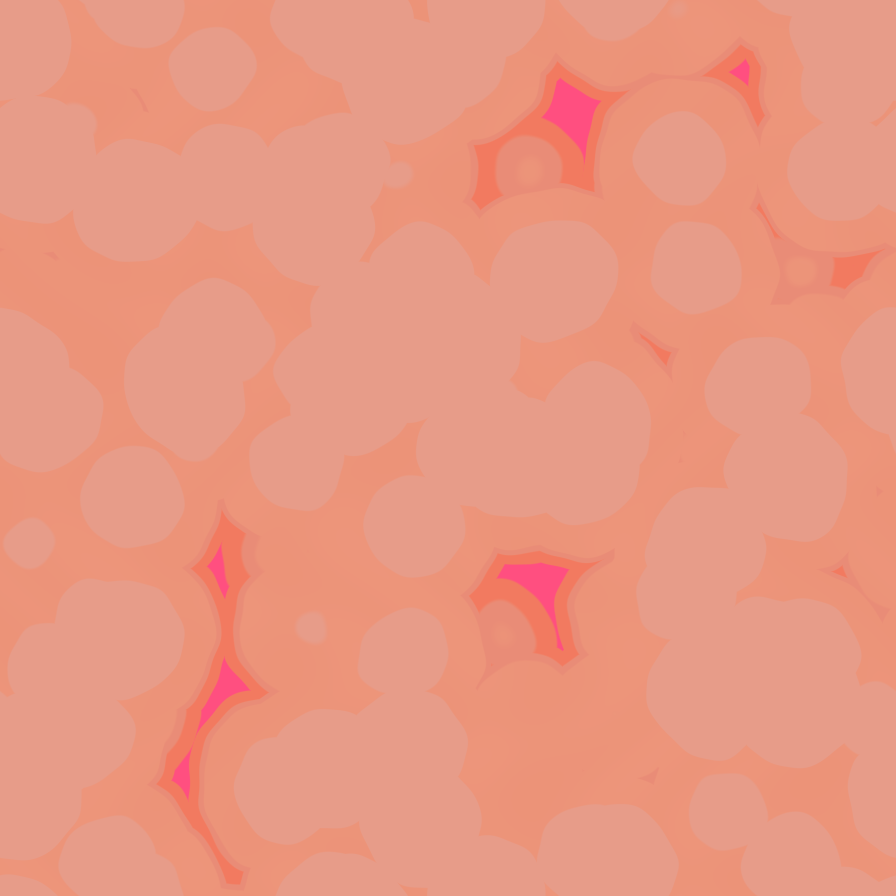
This texture is drawn by a Shadertoy shader. Its source:

```glsl
// Soft salmon discs merging over an orange ground, with hot slivers in the widest gaps.
// A flat slice through wrapped 3D cellular noise is cut into flat colour bands;
// layered sines with whole periods make the outlines wobble and keep it tiling.

const float TAU = 6.2831853;
const float CELLS = 8.0;

vec3 hash33(vec3 p) {
    p = fract(p * vec3(0.1031, 0.1030, 0.0973));
    p += dot(p, p.yxz + 33.33);
    return fract((p.xxy + p.yxx) * p.zyx);
}

// Periodic displacement: broad bends plus fine ripples
vec2 wobble(vec2 uv) {
    vec2 a = TAU * uv;
    vec2 broad = sin(vec2(3.0 * a.y + 2.0 * a.x, 4.0 * a.x - 2.0 * a.y + 1.7));
    vec2 fine = sin(vec2(13.0 * a.y - 5.0 * a.x + 0.6, 11.0 * a.x + 7.0 * a.y + 2.1));
    vec2 ripple = sin(vec2(23.0 * a.y + 9.0 * a.x, 21.0 * a.x - 12.0 * a.y));
    return 0.004 * broad + 0.0016 * fine + 0.0007 * ripple;
}

// Distance, in cells, from the slice z = 0 to the nearest 3D feature point
float nearestPoint(vec2 p) {
    vec2 cell = floor(p);
    float nearest = 9.0;
    for (int z = -1; z <= 0; z++)
    for (int y = -1; y <= 1; y++)
    for (int x = -1; x <= 1; x++) {
        vec2 id = cell + vec2(x, y);
        vec3 jitter = hash33(vec3(mod(id, CELLS), float(z) + 5.0) + 17.0);
        vec3 toPoint = vec3(id - p, float(z)) + jitter;
        nearest = min(nearest, dot(toPoint, toPoint));
    }
    return sqrt(nearest);
}

void mainImage(out vec4 fragColor, in vec2 fragCoord) {
    vec2 uv = fragCoord / iResolution.xy;
    float dist = nearestPoint((uv + wobble(uv)) * CELLS);
    float blur = 0.75 * CELLS / iResolution.y;

    vec3 salmon = vec3(0.905, 0.612, 0.538);
    vec3 orange = vec3(0.927, 0.580, 0.476);
    vec3 rose = vec3(0.915, 0.550, 0.465);
    vec3 ember = vec3(0.950, 0.480, 0.375);
    vec3 hotPink = vec3(1.0, 0.31, 0.50);

    // Faint tonal drift in the ground
    vec2 a = TAU * uv;
    float drift = sin(5.0 * a.x + 2.0 * sin(3.0 * a.y)) * sin(4.0 * a.y + 2.0 * sin(2.0 * a.x));
    orange += 0.005 * drift * vec3(0.4, 1.0, 1.0);

    // Colour bands from the discs outward into the gaps
    vec3 color = mix(salmon, orange, smoothstep(-blur, blur, dist - 0.567));
    color = mix(color, rose, smoothstep(-blur, blur, dist - 0.83));
    color = mix(color, ember, smoothstep(-blur, blur, dist - 0.875));
    color = mix(color, hotPink, smoothstep(-blur, blur, dist - 0.96));
    fragColor = vec4(color, 1.0);
}
```
